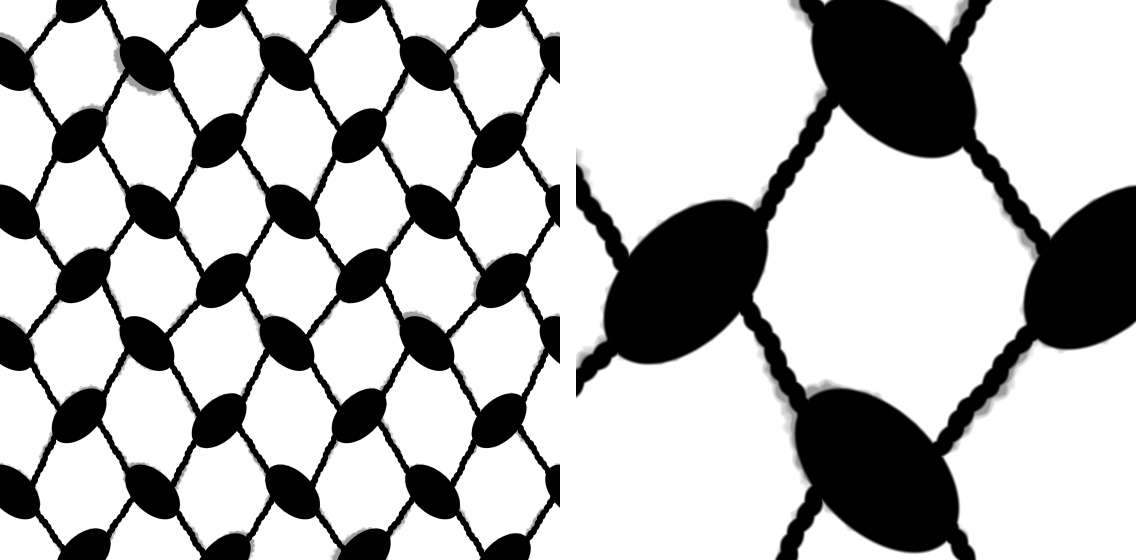
Left: the whole. Right: its middle third, enlarged.
Write a three.js fragment shader that draws this pattern.

```glsl
// Diamond net of twisted black cord on white, four repeats across and down.
// Tilted elliptical knots in two staggered sets are joined by bumpy cords;
// broken grey fringes, scalloped by wrapping cellular noise, trail the edges.
varying vec2 vUv;

float hash(vec2 p) {
  return fract(sin(dot(p, vec2(127.1, 311.7))) * 4375.85);
}

// Distance to the nearest scattered point; wraps every 96 cells
float cellular(vec2 p) {
  vec2 cell = floor(p);
  float nearest = 2.0;
  for (int y = -1; y <= 1; y++)
    for (int x = -1; x <= 1; x++) {
      vec2 id = cell + vec2(x, y);
      vec2 w = mod(id, 96.0);
      vec2 point = id + 0.15 + 0.7 * vec2(hash(w), hash(w + 17.3));
      nearest = min(nearest, distance(p, point));
    }
  return nearest;
}

// Knot centres, with the rows nudged alternately
vec2 fallingKnot(vec2 id) {
  float even = 1.0 - mod(id.y, 2.0);
  return id + vec2(0.05 + 0.04 * even, 0.546 - 0.06 * even);
}

vec2 risingKnot(vec2 id) {
  float even = 1.0 - mod(id.y, 2.0);
  return id + vec2(0.565 + 0.03 * even, 0.03 - 0.035 * mod(id.x, 2.0));
}

// Ellipse on a diagonal: tilt 1 rises to the right, -1 falls
float knotDistance(vec2 q, float tilt) {
  vec2 radius = vec2(0.236, 0.144);
  vec2 v = vec2(q.x + tilt * q.y, q.y - tilt * q.x) * 0.7071;
  float k = length(v / radius);
  return k * (k - 1.0) / max(length(v / (radius * radius)), 0.001);
}

// x: distance to the knot, y: distance to its grey fringe
vec2 knot(vec2 q, float tilt, float seed, float scallop) {
  float angle = 0.3 + 3.6 * fract(seed * 7.0);
  vec2 slip = 0.055 * seed * seed * seed * vec2(cos(angle), sin(angle));
  return vec2(knotDistance(q, tilt), knotDistance(q - slip, tilt) + scallop);
}

// x: distance to the twisted cord from a to b, y: distance to its fringe
vec2 cord(vec2 p, vec2 a, vec2 b, float seed, float scallop) {
  float span = distance(a, b);
  vec2 along = (b - a) / span;
  vec2 normal = vec2(-along.y, along.x);
  float t = clamp(dot(p - a, along), 0.0, span);
  vec2 q = p - a - along * t;
  float phase = 6.2832 * seed;

  q -= normal * 0.003 * sin(34.0 * t + phase);
  float side = dot(q, normal) < 0.0 ? -1.0 : 1.0;
  float strand = abs(sin(72.0 * t + phase + 0.8 * side));
  float radius = 0.018 + 0.006 * strand + 0.002 * sin(47.0 * t - phase * side);

  float frayedSide = fract(seed * 13.0) < 0.5 ? -1.0 : 1.0;
  float fray = 0.011 + 0.012 * sin(11.0 * t + phase * 3.0);
  float fringe = length(q - normal * frayedSide * 0.018) - fray + scallop;
  return vec2(length(q) - radius, fringe);
}

float cover(float d) {
  return 1.0 - smoothstep(-0.005, 0.005, d);
}

void main() {
  vec2 p = vUv * 4.0;
  float scallop = 0.024 * (cellular(p * 24.0) - 0.55);
  vec2 d = vec2(1.0);

  for (int y = -1; y <= 1; y++)
    for (int x = -1; x <= 1; x++) {
      vec2 id = floor(p) + vec2(x, y);
      vec2 wrapped = mod(id, 4.0);
      vec2 centre = fallingKnot(id);
      d = min(d, knot(p - centre, -1.0, hash(wrapped + 3.1), scallop + 0.004));
      d = min(d, knot(p - risingKnot(id), 1.0, hash(wrapped + 8.6), scallop + 0.004));

      // Two cords leave each side of a falling knot
      for (int k = 0; k < 2; k++) {
        float s = 1.0 - 2.0 * float(k);
        vec2 lower = risingKnot(id - vec2(k, 0));
        vec2 upper = risingKnot(id + vec2(-k, 1));
        vec2 down = k == 0 ? lower : upper;
        vec2 up = k == 0 ? upper : lower;
        float seed = hash(wrapped + 5.7 * s);
        d = min(d, cord(p, centre + s * vec2(0.17, -0.135),
                        down + s * vec2(-0.14, 0.04), seed, scallop));
        d = min(d, cord(p, centre + s * vec2(0.14, 0.045),
                        up - s * vec2(0.17, 0.14), fract(seed + 0.43), scallop));
      }
    }

  // Paper, pale and mid grey fringe, then black ink
  float tone = mix(1.0, 0.83, cover(d.y));
  tone = mix(tone, 0.62, cover(d.y + 0.009));
  tone *= 1.0 - cover(d.x);
  gl_FragColor = vec4(vec3(tone), 1.0);
}
```
